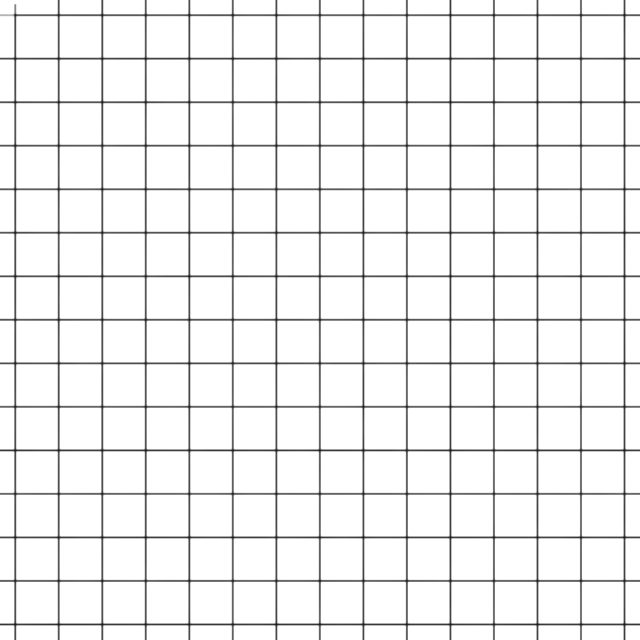
Give the GLSL for this pattern, as a WebGL 1 fragment shader.

```glsl
precision highp float;
// A square grid of thin, soft dark lines on white paper, slightly denser at
// the crossings. Each line is a box-filtered stripe whose ink varies a little
// per line and along its length; the stubs in the top left corner are worn.

uniform vec2 u_resolution;

const float PERIOD = 0.0680;                  // 14.7 cells across and down
const vec2 ANCHOR = vec2(0.4998, 0.5003);     // one crossing of the grid
const float LINE_WIDTH = 0.00225;
const float SOFTNESS = 0.00254;               // least width of the edge blur
const float DOT_RADIUS = 0.0026;
const float DOT_STRENGTH = 0.3;
const float LINE_VARIATION = 0.08;            // ink change from line to line
const float WEAR = 0.06;                      // ink change along a line
const float WEAR_SCALE = 30.0;
const vec2 CORNER = vec2(0.0225, 0.978);      // worn stubs lie beyond this
const float STUB_TOP = 0.993;                 // the vertical stub ends here
const vec3 PAPER = vec3(1.0);
const vec3 INK = vec3(0.08);

float hash(vec2 p) {
  vec3 q = fract(p.xyx * 0.1031);
  q += dot(q, q.yzx + 33.33);
  return fract((q.x + q.y) * q.z);
}

// Smooth noise along one line, different for each seed.
float lineNoise(float t, float seed) {
  float cell = floor(t);
  float f = fract(t);
  f = f * f * (3.0 - 2.0 * f);
  return mix(hash(vec2(cell, seed)), hash(vec2(cell + 1.0, seed)), f);
}

// Share of a filter window of width blur that a stripe covers.
float stripe(float dist, float blur) {
  float overlap = 0.5 * (LINE_WIDTH + blur) - abs(dist);
  return clamp(overlap, 0.0, min(LINE_WIDTH, blur)) / blur;
}

// Ink strength of a line at a position along its length.
float inkStrength(float along, float seed) {
  float perLine = LINE_VARIATION * hash(vec2(seed, 7.0));
  return 1.0 - perLine - WEAR * lineNoise(along * WEAR_SCALE, seed);
}

void main() {
  vec2 p = gl_FragCoord.xy / u_resolution;
  float pixel = 1.0 / min(u_resolution.x, u_resolution.y);
  float blur = max(pixel, SOFTNESS);

  // Nearest vertical (x) and horizontal (y) line.
  vec2 grid = (p - ANCHOR) / PERIOD;
  vec2 index = floor(grid + 0.5);
  vec2 offset = (grid - index) * PERIOD;

  float vertical = stripe(offset.x, blur) * inkStrength(p.y, index.x + 20.0);
  float horizontal = stripe(offset.y, blur) * inkStrength(p.x, index.y + 60.0);

  // Worn line ends in the top left corner.
  float leftEdge = 1.0 - smoothstep(CORNER.x - pixel, CORNER.x + pixel, p.x);
  float topEdge = smoothstep(CORNER.y - pixel, CORNER.y + pixel, p.y);
  float firstColumn = step(p.x, CORNER.x + 0.5 * PERIOD);
  float firstRow = step(CORNER.y - 0.5 * PERIOD, p.y);
  float cutTop = smoothstep(STUB_TOP - pixel, STUB_TOP + pixel, p.y);
  vertical *= 1.0 - firstColumn * max(0.3 * topEdge, cutTop);
  horizontal *= 1.0 - 0.55 * firstRow * leftEdge;

  // Slight pooling of ink where lines cross.
  float crossing = 1.0 - smoothstep(-blur, blur, length(offset) - DOT_RADIUS);
  float paperLeft = (1.0 - vertical) * (1.0 - horizontal);
  paperLeft *= 1.0 - DOT_STRENGTH * crossing;

  gl_FragColor = vec4(mix(INK, PAPER, paperLeft), 1.0);
}
```
